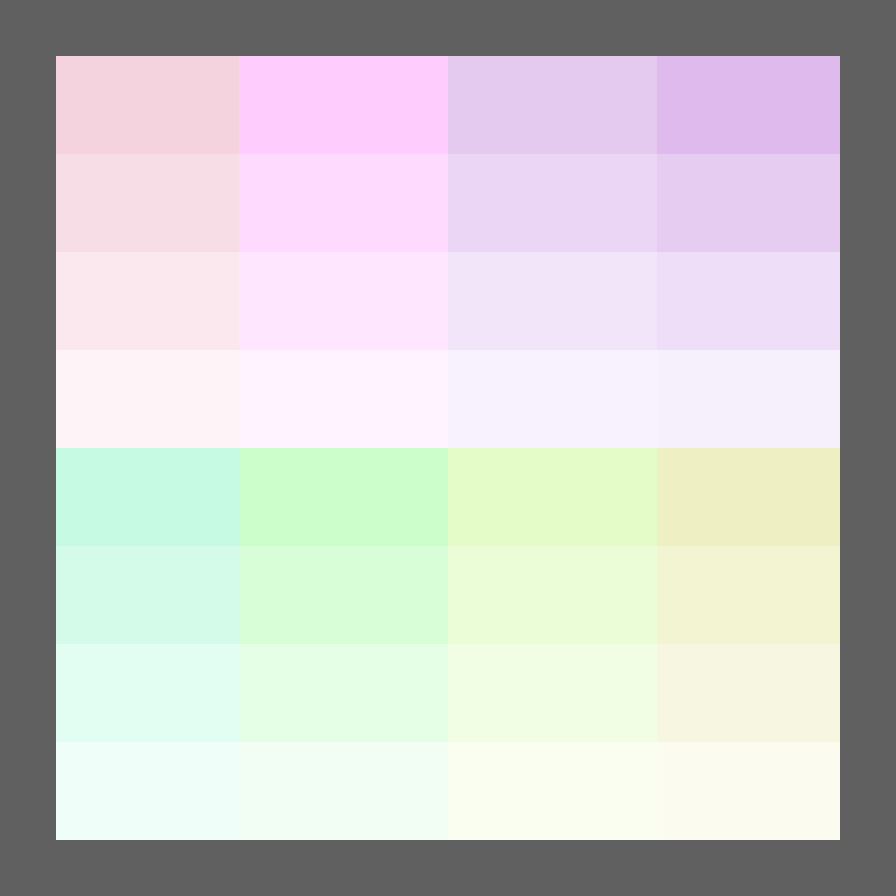
Write a WebGL 2 fragment shader that draws this background.

```glsl
#version 300 es
precision highp float;
// Pastel swatch grid in two fading halves, framed by a flat grey border.

uniform vec2 u_resolution;
out vec4 fragColor;

const float MARGIN = 0.0625;
const float ROW_HEIGHT = 0.109375;
const float SIDE_COLUMN = 0.2669;
const vec3 FRAME_GREY = vec3(0.376);

// Antialiased step: 0 below the edge, 1 above it.
float edge(float position, float value, float blur) {
    return clamp((value - position) / blur + 0.5, 0.0, 1.0);
}

// Pick one of four colours by column, blending only at the borders.
vec3 columns(vec3 a, vec3 b, vec3 c, vec3 d, float x, float blur) {
    vec3 color = mix(a, b, edge(SIDE_COLUMN, x, blur));
    color = mix(color, c, edge(0.5, x, blur));
    return mix(color, d, edge(1.0 - SIDE_COLUMN, x, blur));
}

// Fade in four equal rows: 0 in the top row, 1 in the bottom row.
float rowFade(float top, float y, float blur) {
    float steps = 0.0;
    for (int i = 1; i < 4; i++) {
        steps += 1.0 - edge(top - float(i) * ROW_HEIGHT, y, blur);
    }
    return steps / 3.0;
}

// Coverage of the centred square panel.
float panelMask(vec2 p, vec2 blur) {
    vec2 inside = vec2(edge(MARGIN, p.x, blur.x), edge(MARGIN, p.y, blur.y));
    inside *= vec2(edge(MARGIN, 1.0 - p.x, blur.x), edge(MARGIN, 1.0 - p.y, blur.y));
    return inside.x * inside.y;
}

void main() {
    vec2 p = gl_FragCoord.xy / u_resolution;
    vec2 blur = 1.0 / u_resolution;

    // Upper half: rose, pink, lilac and violet fading to near white.
    vec3 pinkStrong = columns(vec3(0.957, 0.824, 0.871), vec3(0.996, 0.804, 0.996),
                              vec3(0.898, 0.792, 0.941), vec3(0.875, 0.733, 0.929), p.x, blur.x);
    vec3 pinkPale = columns(vec3(0.996, 0.953, 0.965), vec3(0.996, 0.953, 0.996),
                            vec3(0.973, 0.945, 0.996), vec3(0.965, 0.937, 0.988), p.x, blur.x);
    vec3 upper = mix(pinkStrong, pinkPale, rowFade(1.0 - MARGIN, p.y, blur.y));

    // Lower half: mint, green, lime and straw fading to near white.
    vec3 greenStrong = columns(vec3(0.776, 0.980, 0.890), vec3(0.796, 0.996, 0.796),
                               vec3(0.894, 0.992, 0.784), vec3(0.933, 0.941, 0.765), p.x, blur.x);
    vec3 greenPale = columns(vec3(0.941, 0.996, 0.976), vec3(0.949, 0.996, 0.953),
                             vec3(0.976, 0.996, 0.945), vec3(0.988, 0.984, 0.941), p.x, blur.x);
    vec3 lower = mix(greenStrong, greenPale, rowFade(0.5, p.y, blur.y));

    // Join the halves and set them in the frame.
    vec3 swatches = mix(lower, upper, edge(0.5, p.y, blur.y));
    fragColor = vec4(mix(FRAME_GREY, swatches, panelMask(p, blur)), 1.0);
}
```
